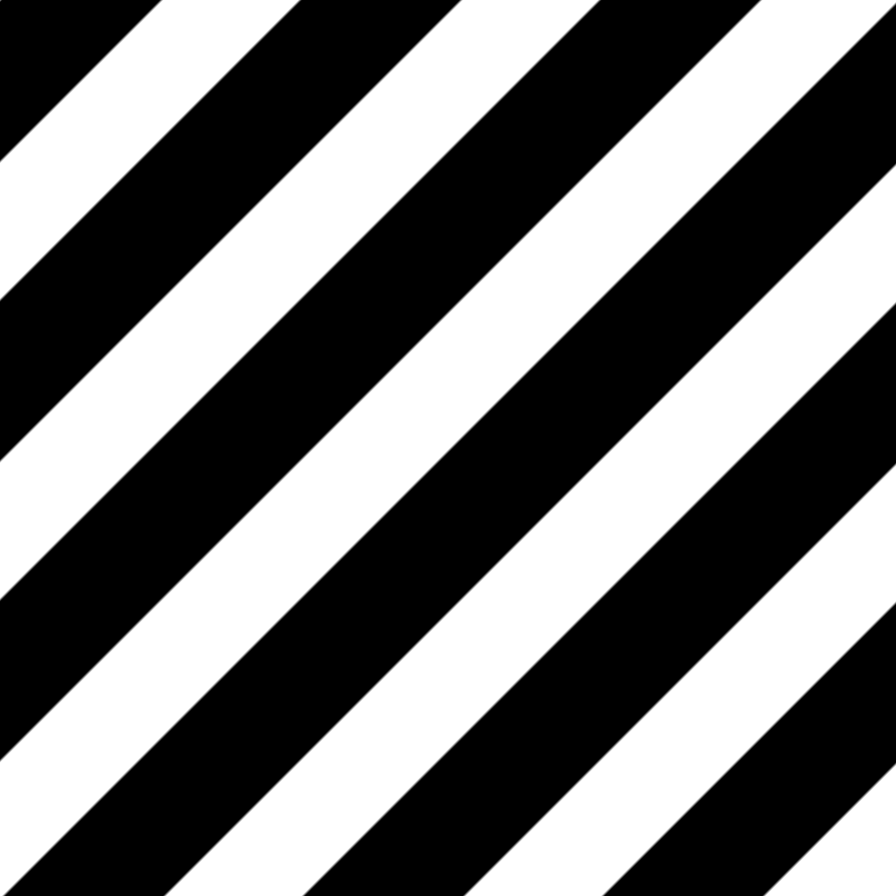
This pattern is drawn by a WebGL 2 fragment shader. Its source:

```glsl
#version 300 es
precision highp float;

uniform vec2 u_resolution;
out vec4 outColor;

const vec3 BLACK = vec3(0.0);
const vec3 WHITE = vec3(1.0);

// Stripe measures along the canvas edge, as fractions of its side
const float STRIPE_PERIOD = 0.3344;
const float STRIPE_WIDTH = 0.1797;
const float STRIPE_START = 0.0007;
const float EDGE_SOFTNESS = 0.002;

// Signed distance to the nearest repeated band, negative inside
float bandDistance(float position, float start, float width, float period) {
    float center = start + 0.5 * width;
    float offset = mod(position - center + 0.5 * period, period) - 0.5 * period;
    return abs(offset) - 0.5 * width;
}

// Coverage of a shape with a smoothed edge
float coverage(float signedDistance, float softness) {
    return 1.0 - smoothstep(-softness, softness, signedDistance);
}

void main() {
    vec2 uv = gl_FragCoord.xy / u_resolution;

    // Position measured from the upper left corner across the diagonals
    float across = uv.x + 1.0 - uv.y;
    float edgeDistance = bandDistance(across, STRIPE_START, STRIPE_WIDTH, STRIPE_PERIOD);

    // Convert to perpendicular distance and keep edges at least a pixel soft
    float perpendicular = edgeDistance * inversesqrt(2.0);
    float pixel = 1.0 / min(u_resolution.x, u_resolution.y);
    float stripe = coverage(perpendicular, max(EDGE_SOFTNESS, 0.75 * pixel));

    outColor = vec4(mix(WHITE, BLACK, stripe), 1.0);
}
```
